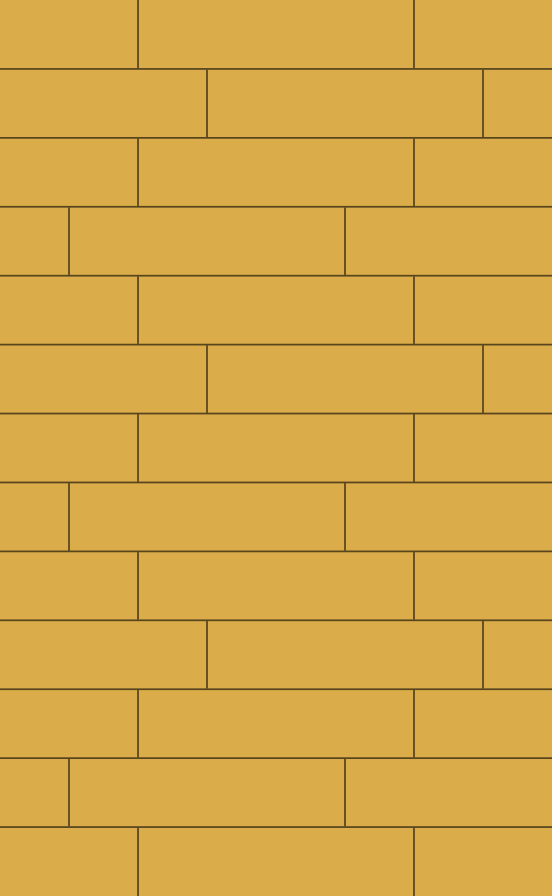
Write a WebGL 1 fragment shader that draws this pattern.

```glsl
precision highp float;
// Flat ochre planks, two across and thirteen rows down, with thin dark seams.
// Butt joints swing by a quarter plank either side of centre over four rows;
// each seam is a box-filtered line measured in units of the canvas height.

uniform vec2 u_resolution;

const vec2 PLANKS = vec2(2.0, 13.0);
const vec3 OCHRE = vec3(0.86, 0.68, 0.29);
const float SEAM_WIDTH = 1.0 / 512.0;
const float SEAM_OPACITY = 0.6;
const float HALF_PI = 1.5707963;

// Share of a pixel covered by a line whose centre is dist away.
float lineCoverage(float dist, float width, float pixel) {
  float upper = min(dist + 0.5 * width, 0.5 * pixel);
  float lower = max(dist - 0.5 * width, -0.5 * pixel);
  return clamp((upper - lower) / pixel, 0.0, 1.0);
}

// Distance to the nearest seam between rows, leaving the outer edges bare.
float rowSeamDistance(float y, float rows) {
  return abs(y - clamp(floor(y + 0.5), 1.0, rows - 1.0));
}

// Joint position within a plank length: 1/2, 1/4, 1/2, 3/4, repeating.
float jointShift(float row) {
  return 0.5 - 0.25 * sin(HALF_PI * mod(row, 4.0));
}

// Distance to the nearest butt joint, in plank lengths.
float jointDistance(float x, float shift) {
  return abs(fract(x - shift + 0.5) - 0.5);
}

void main() {
  vec2 plankSize = vec2(u_resolution.x / u_resolution.y, 1.0) / PLANKS;
  vec2 grid = gl_FragCoord.xy / u_resolution * PLANKS;
  float pixel = 1.0 / u_resolution.y;

  // Seams along the rows and joints across them
  float rowDist = rowSeamDistance(grid.y, PLANKS.y) * plankSize.y;
  float jointDist = jointDistance(grid.x, jointShift(floor(grid.y))) * plankSize.x;
  float seam = max(lineCoverage(rowDist, SEAM_WIDTH, pixel),
                   lineCoverage(jointDist, SEAM_WIDTH, pixel));

  // Translucent black over the plank colour
  gl_FragColor = vec4(OCHRE * (1.0 - SEAM_OPACITY * seam), 1.0);
}
```
